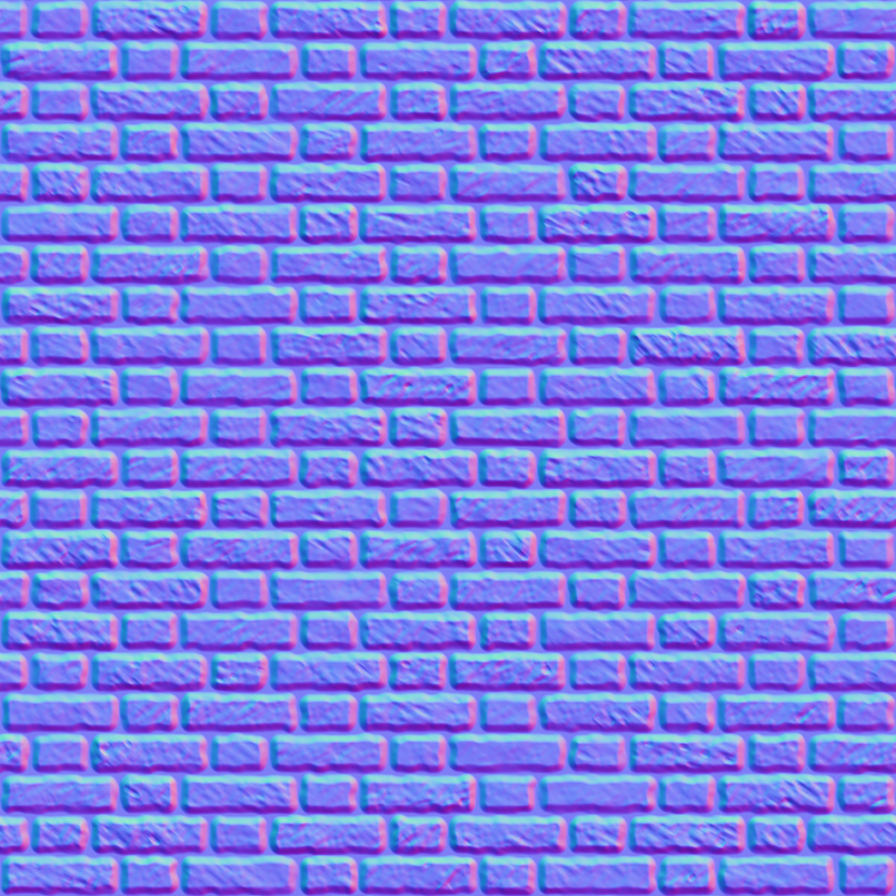
Reproduce this texture map procedurally as a WebGL 1 fragment shader.

```glsl
precision highp float;

uniform vec2 u_resolution;

const float ROWS = 22.0;
const float PAIRS = 5.0;          // one long and one short brick per pair
const float LONG_SHARE = 0.6667;  // part of a pair taken by the long brick
const float HALF_JOINT = 0.03;    // lengths below are in row heights
const float CORNER = 0.24;
const float BEVEL = 0.2;
const float RELIEF = 0.16;

float hash(vec2 p) {
  return fract(sin(dot(p, vec2(127.1, 311.7))) * 43758.545);
}

float valueNoise(vec2 p) {
  vec2 cell = floor(p);
  vec2 f = fract(p);
  f = f * f * f * (f * (f * 6.0 - 15.0) + 10.0);
  float low = mix(hash(cell), hash(cell + vec2(1.0, 0.0)), f.x);
  float high = mix(hash(cell + vec2(0.0, 1.0)), hash(cell + 1.0), f.x);
  return mix(low, high, f.y);
}

vec2 rotate(vec2 p, float angle) {
  float c = cos(angle);
  float s = sin(angle);
  return vec2(c * p.x - s * p.y, s * p.x + c * p.y);
}

float roundedBox(vec2 p, vec2 halfSize, float radius) {
  vec2 q = abs(p) - halfSize + radius;
  return length(max(q, 0.0)) + min(max(q.x, q.y), 0.0) - radius;
}

// Gentle swell, slanted streaks and fine grain of one brick face
float faceRelief(vec2 p, vec2 seed, float roughness) {
  vec2 q = p + seed;
  float angle = mix(0.25, 0.85, hash(seed + 3.7));
  angle *= sign(hash(seed + 8.1) - 0.4);
  vec2 along = rotate(q, angle);
  float swell = 0.06 * valueNoise(along * vec2(1.3, 2.0));
  float patches = smoothstep(0.25, 0.75, valueNoise(q * 1.4 + 31.0));
  float streak = 0.05 * valueNoise(along * vec2(3.0, 6.5) + 13.0);
  float grain = 0.028 * valueNoise(rotate(q, 0.6) * 8.0);
  float pit = smoothstep(0.72, 1.0, valueNoise(along * vec2(3.5, 5.5) + 41.0));
  float rough = streak * mix(0.5, 1.4, patches) + grain - 0.04 * pit * patches;
  return swell + roughness * rough;
}

// Height at p, with p in row heights
float wallHeight(vec2 p, float pairWidth) {
  float row = floor(p.y);
  float x = p.x / pairWidth - 0.5 * mod(row, 2.0);
  float pair = floor(x);
  float isShort = step(LONG_SHARE, x - pair);
  float start = isShort * LONG_SHARE;
  float width = mix(LONG_SHARE, 1.0 - LONG_SHARE, isShort);
  vec2 size = vec2(width * pairWidth, 1.0);
  vec2 local = vec2((x - pair - start) * pairWidth, p.y - row) - 0.5 * size;

  vec2 id = vec2(mod(pair, PAIRS) * 2.0 + isShort, row);
  vec2 seed = 50.0 * vec2(hash(id), hash(id + 71.3));
  float roughness = mix(0.45, 1.35, hash(id + 23.9));

  // Uneven outline, then a bevel down into the joint
  float edge = roundedBox(local, 0.5 * size - HALF_JOINT, CORNER);
  edge += 0.075 * (valueNoise(local * 3.6 + seed) - 0.5);
  float inward = clamp(-edge / BEVEL, 0.0, 1.0);
  float body = mix(inward, smoothstep(0.0, 1.0, inward), 0.6);
  return body * (RELIEF + faceRelief(local, seed, roughness) - 0.04);
}

vec2 wallSlope(vec2 p, float pairWidth, float reach) {
  vec2 dx = vec2(reach, 0.0);
  vec2 dy = vec2(0.0, reach);
  float rise = wallHeight(p + dx, pairWidth) - wallHeight(p - dx, pairWidth);
  float climb = wallHeight(p + dy, pairWidth) - wallHeight(p - dy, pairWidth);
  return vec2(rise, climb) / (2.0 * reach);
}

// Encodes the slope as a colour, with a slight tint by upward tilt
vec3 normalColour(vec2 slope) {
  vec3 normal = normalize(vec3(-slope, 1.0));
  vec3 tint = vec3(0.08, 0.0, 0.09) * normal.y;
  return (normal * 0.5 + 0.5) * vec3(0.98, 0.98, 0.965) + tint;
}

void main() {
  vec2 uv = gl_FragCoord.xy / u_resolution;
  vec2 slope = wallSlope(uv * ROWS, ROWS / PAIRS, 0.036);
  gl_FragColor = vec4(normalColour(slope), 1.0);
}
```
